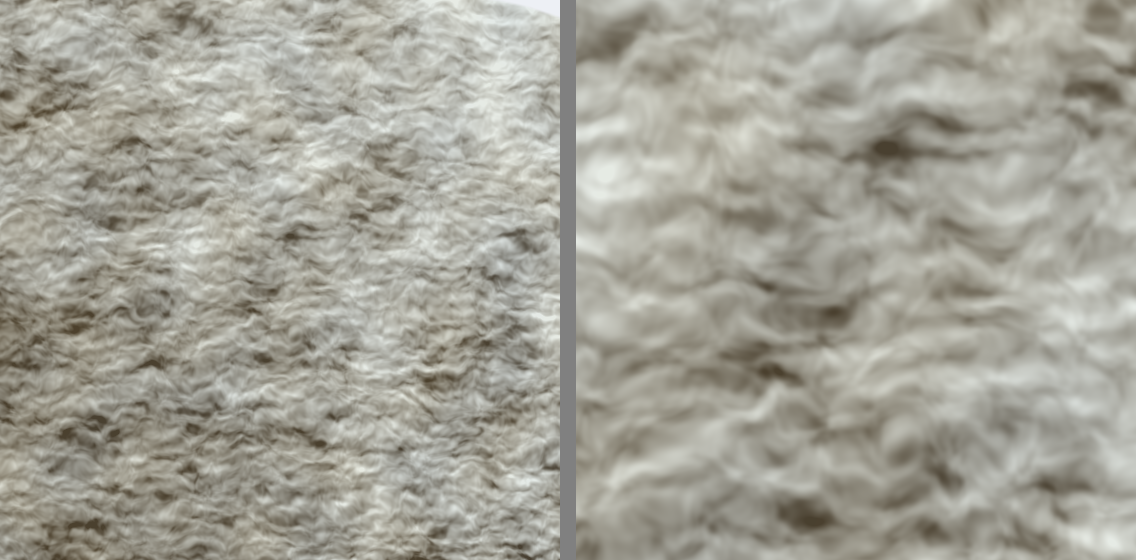
Left, the full canvas; right, a detail of the centre.
Reproduce this texture procedurally as a Shadertoy shader.

```glsl
// Shaggy, matted wool pile in warm grey, lit from above.
// Lightly warped gradient noise forms small ragged tufts; a height difference
// shades them softly, with brown hollows and a diagonal falloff of light on top.

vec2 randomDirection(vec2 cell) {
    vec3 k = fract(cell.xyx * vec3(0.1031, 0.1030, 0.0973));
    k += dot(k, k.yzx + 33.33);
    float angle = 6.2832 * fract((k.x + k.y) * k.z);
    return vec2(cos(angle), sin(angle));
}

float gradientNoise(vec2 p) {
    vec2 i = floor(p), f = fract(p);
    vec2 u = f * f * f * (f * (f * 6.0 - 15.0) + 10.0);
    vec2 e = vec2(1.0, 0.0);
    float a = dot(randomDirection(i), f);
    float b = dot(randomDirection(i + e.xy), f - e.xy);
    float c = dot(randomDirection(i + e.yx), f - e.yx);
    float d = dot(randomDirection(i + e.xx), f - e.xx);
    return mix(mix(a, b, u.x), mix(c, d, u.x), u.y);
}

vec2 noisePair(vec2 p) {
    return vec2(gradientNoise(p), gradientNoise(p + vec2(37.2, 71.7)));
}

// Bends the pile so the tufts lean in changing directions
vec2 lean(vec2 p) {
    p += 0.020 * noisePair(p * 9.0 + 5.3);
    return p + 0.008 * noisePair(p * 38.0 + 19.1);
}

// Tufts, locks, wisps and fibres, a little wider than tall
float pileHeight(vec2 q) {
    return 0.42 * gradientNoise(q * vec2(19.0, 31.0) + 3.7)
         + 0.36 * gradientNoise(q * vec2(34.0, 56.0) + 41.3)
         + 0.18 * gradientNoise(q * vec2(64.0, 92.0) + 83.9)
         + 0.10 * gradientNoise(q * vec2(125.0, 150.0) + 127.1);
}

// Broad, clumped light and dark areas
float clumps(vec2 q) {
    return gradientNoise(q * vec2(4.5, 7.0) + 11.6)
         + 0.75 * gradientNoise(q * vec2(9.0, 14.0) + 57.4)
         + 0.50 * gradientNoise(q * vec2(17.0, 25.0) + 23.8);
}

void mainImage(out vec4 fragColor, in vec2 fragCoord) {
    vec2 uv = fragCoord / iResolution.xy;
    vec2 p = fragCoord / iResolution.y;
    vec2 q = lean(p);

    // Relief: faces turned up catch the light
    float height = pileHeight(q);
    float relief = height - pileHeight(q + vec2(-0.002, 0.009));

    // Short crevices gather in scattered hollows
    float patches = clumps(q);
    float crevice = smoothstep(0.08, 0.50, -height - 0.35 * patches);

    // Deeper contrast at lower right, washed out at upper right
    float contrast = 1.0 + 0.6 * uv.x * (0.5 - uv.y);
    float tone = 0.648 + 0.29 * dot(uv - 0.5, vec2(0.45, 0.55));
    tone += 0.17 * patches;
    tone += contrast * (0.36 * relief + 0.22 * height - 0.14 * crevice);
    tone = clamp(tone, 0.25, 0.92);

    // Brown shadows to pale grey tips, with a drifting warm tint
    vec3 shadowBrown = vec3(0.38, 0.35, 0.29);
    vec3 paleWool = vec3(0.82, 0.83, 0.80);
    vec3 color = mix(shadowBrown, paleWool, (tone - 0.35) / 0.48);
    float warmth = gradientNoise(p * 8.0 + 91.2) + 0.35 * (0.5 - uv.x);
    color += vec3(0.020, 0.003, -0.026) * warmth;

    // Bright floor beyond the rug's rounded upper right corner
    float cornerX = max(uv.x - 0.8, 0.0);
    float rim = 1.006 - 0.95 * cornerX * cornerX + 0.004 * height;
    color = mix(color, vec3(0.93, 0.94, 0.96), smoothstep(-0.004, 0.004, uv.y - rim));

    fragColor = vec4(color, 1.0);
}
```
